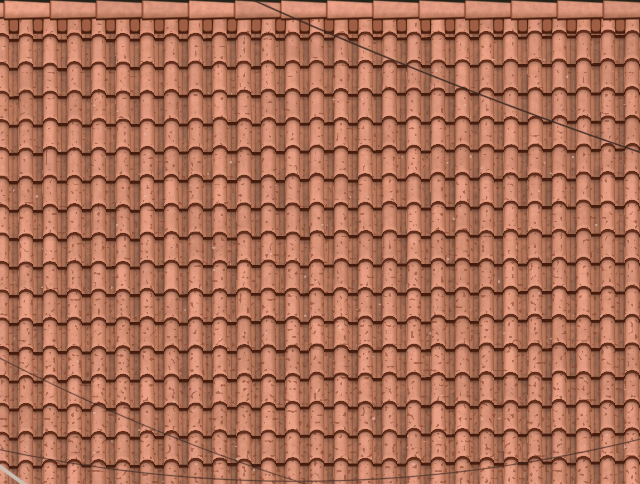
A WebGL 1 fragment shader for this texture:

```glsl
precision highp float;
// Clay roof of interlocking barrel tiles under a ridge, crossed by thin wires.
uniform vec2 u_resolution;

float hash(vec2 p) {
  p = fract(p * vec2(0.1031, 0.1137));
  p += dot(p, p.yx + 33.33);
  return fract((p.x + p.y) * p.x * 7.31);
}

vec2 gradient(vec2 cell) {
  float angle = 6.2832 * hash(cell);
  return vec2(cos(angle), sin(angle));
}

float noise(vec2 p) {
  vec2 i = floor(p), f = p - i;
  vec2 w = f * f * f * (f * (f * 6.0 - 15.0) + 10.0);
  vec2 e = vec2(1.0, 0.0);
  float low = mix(dot(gradient(i), f), dot(gradient(i + e), f - e), w.x);
  float high = mix(dot(gradient(i + e.yx), f - e.yx), dot(gradient(i + 1.0), f - 1.0), w.x);
  return mix(low, high, w.y);
}

// Coverage of the inside of a signed distance
float cover(float d, float aa) {
  return 1.0 - smoothstep(-aa, aa, d);
}

// Sagging strand between two points
float strand(vec2 p, vec2 a, vec2 b, float sag, float halfWidth, float aa) {
  float k = (p.x - a.x) / (b.x - a.x);
  float y = mix(a.y, b.y, k) + sag * 4.0 * k * (1.0 - k);
  float slope = (b.y - a.y + sag * 4.0 * (1.0 - 2.0 * k)) / (b.x - a.x);
  float d = abs(p.y - y) / sqrt(1.0 + slope * slope) - halfWidth;
  return cover(d, aa) * step(0.0, k) * step(k, 1.0);
}

void main() {
  // Canvas is 1.32 by 1, y measured down from the top
  vec2 p = gl_FragCoord.xy / u_resolution;
  p = vec2(p.x * 1.32, 1.0 - p.y);
  float px = 1.0 / u_resolution.y;

  vec3 pink = vec3(0.89, 0.61, 0.51);
  vec3 clay = vec3(0.72, 0.47, 0.36);
  vec3 brown = vec3(0.56, 0.38, 0.30);
  vec3 rust = vec3(0.51, 0.25, 0.16);
  vec3 gap = vec3(0.27, 0.11, 0.05);

  // Tile grid: the lower lip arches up over each barrel
  float u = p.x * 20.0 - 0.07 + 0.03 * noise(vec2(p.x * 3.0, p.y * 9.0));
  float column = floor(u + 0.31);
  float c = u - column;
  float arch = 0.2 * sqrt(max(0.0, 1.0 - c * c / 0.096));
  float v = (p.y + 0.0065 * p.x) * 17.03 - 2.39;
  float s = v + arch + 0.07 * noise(vec2(column * 0.73, v * 0.4));
  float row = floor(s);
  float t = s - row;
  float tone = hash(vec2(column + 3.0, row + 11.0));
  float aaX = 20.0 * px, aaY = 17.0 * px;

  // Pan with side slope, seam and mottling
  float grain = noise(p * 75.0) + 0.6 * noise(p * 190.0);
  float patches = noise(p * 11.0 + 5.0);
  vec3 pan = mix(brown, clay, clamp(0.45 + 0.5 * grain + 0.5 * (tone - 0.5) + 0.4 * patches, 0.0, 1.0));
  pan = mix(pan, clay * 1.06, 0.7 * (1.0 - smoothstep(0.36, 0.46, c)));
  pan = mix(pan, rust, 0.5 * cover(abs(c - 0.47) - 0.015, aaX * 0.7));
  pan *= 1.0 - 0.2 * smoothstep(0.58, 0.69, c);

  // Barrel, widening slightly to its lower end
  float halfWidth = 0.265 + 0.035 * t;
  float k = c / halfWidth;
  vec3 barrel = mix(pink, clay, smoothstep(0.3, 1.0, abs(k + 0.1)));
  barrel = mix(barrel, clay, clamp(0.15 + 0.3 * grain + 0.5 * patches, 0.0, 0.5));
  barrel *= 0.97 + 0.07 * tone;
  barrel = mix(barrel, pink * 1.04, 0.5 * smoothstep(0.82, 0.94, t));
  float onBarrel = cover(abs(c) - halfWidth, aaX * 0.7);
  vec3 col = mix(pan, barrel, onBarrel);
  col = mix(col, rust, 0.55 * cover(abs(abs(c) - halfWidth) - 0.015, aaX * 0.8));

  // Grime specks and sparse pale lichen
  float speck = noise(p * 130.0 + 17.0);
  col = mix(col, rust, 0.55 * smoothstep(0.32, 0.5, speck + 0.12 * p.y));
  col = mix(col, vec3(0.89, 0.76, 0.71), 0.6 * smoothstep(0.5, 0.58, noise(p * 85.0 + 41.0)));

  // Shadow, rim and dark gap beneath each lip
  col *= mix(0.78, 1.0, smoothstep(0.04, 0.3, t));
  float lip = max(cover(t - 0.1, aaY), smoothstep(1.0 - aaY, 1.0 + aaY, t));
  col = mix(col, mix(gap, rust * 0.85, 0.7 * onBarrel), lip);

  // Rounded plugs closing the pans below the ridge
  vec2 q = abs(vec2(c - 0.5, (p.y - 0.052) * 20.0)) - vec2(0.06, 0.13);
  float plug = length(max(q, 0.0)) - 0.12;
  vec3 eave = mix(gap, mix(rust, clay, 0.55), cover(plug, aaX));
  col = mix(col, eave, cover(p.y - 0.07, px) * (1.0 - onBarrel));

  // Ridge caps, each tapering toward the next
  float r = p.x * 10.52 - 0.09;
  float f = fract(r);
  float top = 0.001 + 0.005 * f;
  float bottom = 0.038 - 0.003 * f;
  float h = (p.y - top) / (bottom - top);
  vec3 cap = mix(pink, clay, smoothstep(0.25, 1.0, abs(h - 0.35) * 1.5));
  cap *= 0.94 + 0.09 * hash(vec2(floor(r) + 9.0, 4.0)) + 0.08 * grain;
  cap = mix(cap, rust, 0.8 * cover(min(f, 1.0 - f) - 0.02, 10.5 * px));
  col = mix(col, gap, cover(p.y - bottom - 0.004, px));
  col = mix(col, cap, cover(p.y - bottom, px));
  col = mix(col, vec3(0.14, 0.13, 0.09), cover(p.y - top, px));

  // Wires and the pale verge in the lower left corner
  float wires = strand(p, vec2(0.5, -0.01), vec2(1.33, 0.318), 0.012, 0.0014, px);
  wires = max(wires, 0.8 * strand(p, vec2(-0.01, 0.735), vec2(0.64, 1.003), 0.017, 0.0009, px));
  wires = max(wires, 0.8 * strand(p, vec2(-0.01, 0.927), vec2(1.33, 0.905), 0.078, 0.001, px));
  col = mix(col, vec3(0.22, 0.15, 0.13), wires);
  col = mix(col, vec3(0.8, 0.74, 0.7), strand(p, vec2(-0.01, 0.957), vec2(0.07, 1.015), 0.0, 0.004, px));
  gl_FragColor = vec4(col, 1.0);
}
```
